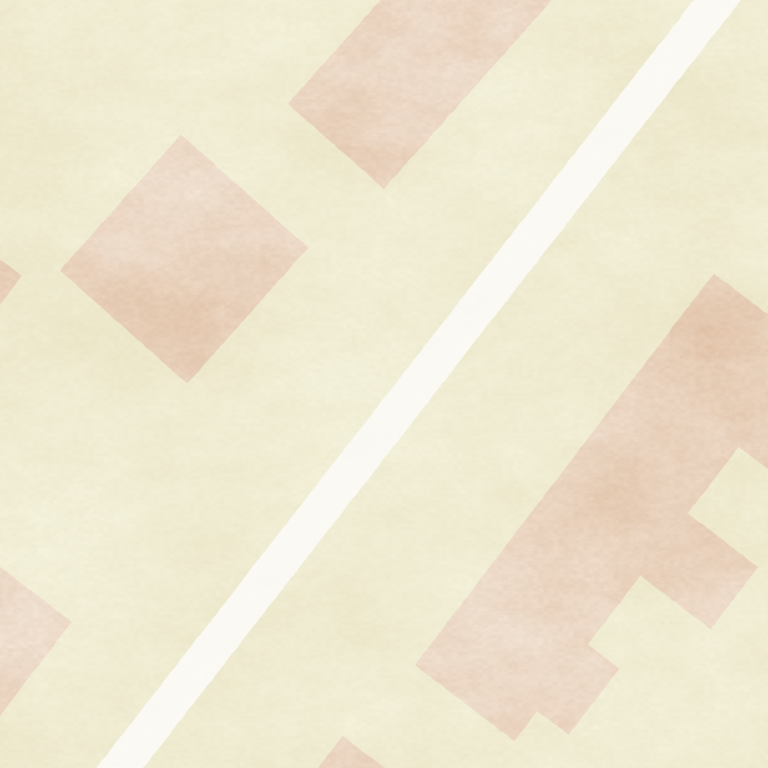
Write a three.js fragment shader that draws this texture map.

```glsl
varying vec2 vUv;

const vec3 LAND_LIGHT = vec3(0.957, 0.945, 0.860);
const vec3 LAND_DARK = vec3(0.920, 0.898, 0.775);
const vec3 BUILDING_LIGHT = vec3(0.940, 0.880, 0.820);
const vec3 BUILDING_DARK = vec3(0.885, 0.765, 0.660);
const vec3 ROAD_COLOR = vec3(0.980, 0.976, 0.952);

const vec2 ROAD_START = vec2(0.156, 0.0);
const vec2 ROAD_END = vec2(0.934, 1.0);
const float ROAD_HALF_WIDTH = 0.0241;
const vec2 STREET_AXIS = vec2(0.607, 0.795);
const vec2 NORTH_AXIS = vec2(0.665, 0.747);

const float EDGE = 0.001;
const float EDGE_WOBBLE = 0.0012;
const float WASH_SCALE = 5.0;
const float MOTTLE_SCALE = 28.0;
const float GRAIN_SCALE = 190.0;
const float LAND_GRAIN = 0.030;
const float BUILDING_GRAIN = 0.050;
const float ROAD_GRAIN = 0.008;

float hash(vec2 p) {
  vec3 q = fract(vec3(p.xyx) * 0.1031);
  q += dot(q, q.yzx + 33.33);
  return fract((q.x + q.y) * q.z);
}

float noise(vec2 p) {
  vec2 cell = floor(p);
  vec2 f = fract(p);
  f = f * f * (3.0 - 2.0 * f);
  float low = mix(hash(cell), hash(cell + vec2(1.0, 0.0)), f.x);
  float high = mix(hash(cell + vec2(0.0, 1.0)), hash(cell + 1.0), f.x);
  return mix(low, high, f.y);
}

float fbm(vec2 p) {
  float sum = 0.0;
  float amplitude = 0.5;
  for (int i = 0; i < 5; i++) {
    sum += amplitude * noise(p);
    p = mat2(1.6, 1.2, -1.2, 1.6) * p + 17.3;
    amplitude *= 0.5;
  }
  return sum / 0.96875;
}

// Coordinates along and across an axis, measured from a corner
vec2 toFrame(vec2 p, vec2 corner, vec2 axis) {
  vec2 d = p - corner;
  return vec2(dot(d, axis), dot(d, vec2(axis.y, -axis.x)));
}

float boxDistance(vec2 q, vec2 low, vec2 high) {
  vec2 d = abs(q - 0.5 * (low + high)) - 0.5 * (high - low);
  return length(max(d, 0.0)) + min(max(d.x, d.y), 0.0);
}

float block(vec2 p, vec2 corner, vec2 axis, vec2 size) {
  return boxDistance(toFrame(p, corner, axis), vec2(0.0), size);
}

// Long building with stepped wings
float wingedBlock(vec2 p) {
  vec2 q = toFrame(p, vec2(0.540, 0.134), STREET_AXIS);
  float d = boxDistance(q, vec2(0.0), vec2(0.642, 0.163));
  d = min(d, boxDistance(q, vec2(0.0495, 0.10), vec2(0.158, 0.2145)));
  d = min(d, boxDistance(q, vec2(0.271, 0.10), vec2(0.373, 0.278)));
  return min(d, boxDistance(q, vec2(0.482, 0.10), vec2(0.642, 0.42)));
}

float buildingDistance(vec2 p) {
  float d = wingedBlock(p);
  d = min(d, block(p, vec2(0.375, 0.865), NORTH_AXIS, vec2(0.60, 0.167)));
  d = min(d, block(p, vec2(0.078, 0.648), NORTH_AXIS, vec2(0.237, 0.222)));
  d = min(d, block(p, vec2(-0.252, 0.603), STREET_AXIS, vec2(0.20)));
  d = min(d, block(p, vec2(-0.327, 0.134), STREET_AXIS, vec2(0.30)));
  return min(d, block(p, vec2(0.325, -0.117), STREET_AXIS, vec2(0.20)));
}

float roadDistance(vec2 p) {
  vec2 along = normalize(ROAD_END - ROAD_START);
  return abs(toFrame(p, ROAD_START, along).y) - ROAD_HALF_WIDTH;
}

float pool(vec2 p, vec2 center, vec2 radius) {
  vec2 d = (p - center) / radius;
  return exp(-dot(d, d));
}

// Broad areas where pigment gathers or thins
float pigment(vec2 p) {
  float sum = 0.35 * pool(p, vec2(0.44, 0.80), vec2(0.10, 0.08));
  sum += 0.38 * pool(p, vec2(0.20, 0.57), vec2(0.13, 0.07));
  sum += 0.38 * pool(p, vec2(0.90, 0.57), vec2(0.14, 0.07));
  sum += 0.22 * pool(p, vec2(0.76, 0.36), vec2(0.12, 0.05));
  sum += 0.30 * pool(p, vec2(0.45, 0.18), vec2(0.09, 0.06));
  sum += 0.30 * pool(p, vec2(0.00, 0.64), vec2(0.05));
  sum += 0.25 * pool(p, vec2(0.47, 0.01), vec2(0.07));
  sum -= 0.22 * pool(p, vec2(0.24, 0.74), vec2(0.11, 0.07));
  sum -= 0.20 * pool(p, vec2(0.22, 0.40), vec2(0.14, 0.08));
  sum -= 0.20 * pool(p, vec2(0.86, 0.13), vec2(0.12));
  return sum;
}

void main() {
  vec2 p = vUv;
  float wash = fbm(p * WASH_SCALE + 3.7);
  float mottle = fbm(p * vec2(0.7, 1.3) * MOTTLE_SCALE + 11.0);
  float grain = fbm(p * vec2(0.8, 1.2) * GRAIN_SCALE) - 0.5;
  float density = 0.40 + pigment(p) + 0.9 * (wash - 0.5) + 0.5 * (mottle - 0.5);

  // Paper washes
  vec3 land = mix(LAND_LIGHT, LAND_DARK, clamp(density, 0.0, 1.0));
  land += grain * LAND_GRAIN * vec3(0.8, 0.9, 1.4);
  vec3 building = mix(BUILDING_LIGHT, BUILDING_DARK, clamp(density - 0.08, 0.0, 1.0));
  building += grain * BUILDING_GRAIN * vec3(0.8, 1.1, 1.3);
  vec3 road = ROAD_COLOR + (grain + mottle - 0.5) * ROAD_GRAIN;

  // Shapes with softly uneven edges
  float wobble = (noise(p * 120.0) - 0.5) * EDGE_WOBBLE;
  float buildingMask = 1.0 - smoothstep(-EDGE, EDGE, buildingDistance(p) + wobble);
  float roadMask = 1.0 - smoothstep(-EDGE, EDGE, roadDistance(p) + wobble);
  vec3 color = mix(land, building, buildingMask);
  color = mix(color, road, roadMask);
  gl_FragColor = vec4(color, 1.0);
}
```
